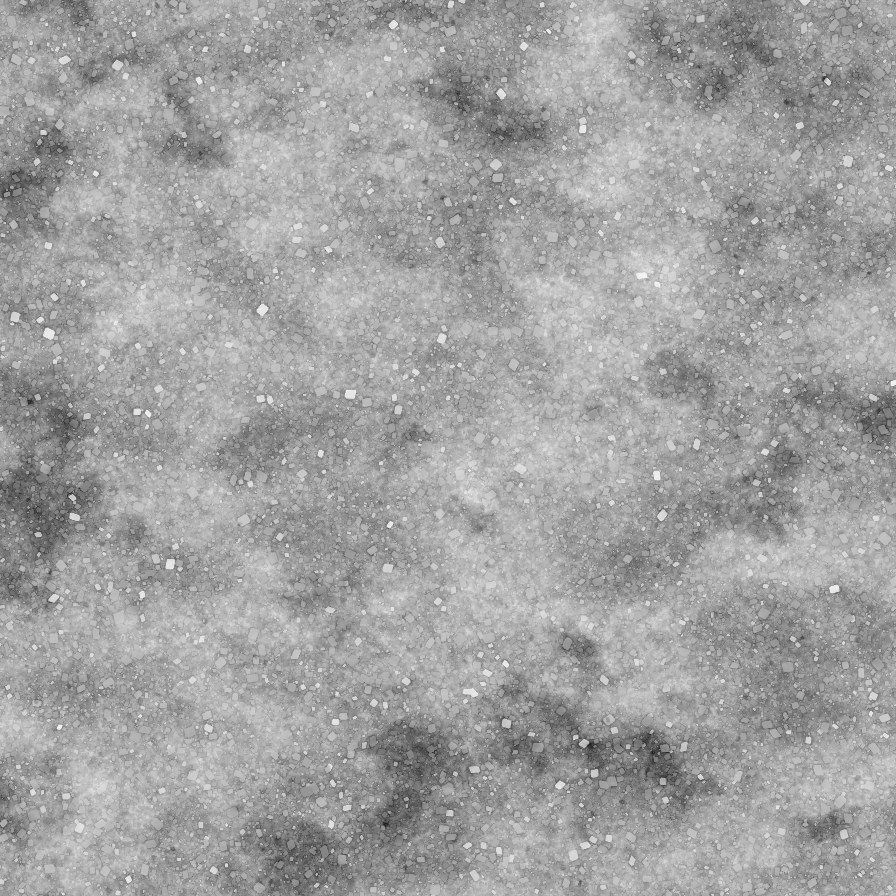
This texture is drawn by a WebGL 1 fragment shader. Its source:

```glsl
precision highp float;
// Weathered grey concrete: cloudy dust and dark stains from layered soft
// cellular noise, strewn with flat angular chips of stone in five sizes.
// Chips stand out in the dark areas and sink into the pale dust.
uniform vec2 u_resolution;

vec4 hash4(vec2 p) {
  vec4 q = fract(p.xyxy * vec4(0.1031, 0.1030, 0.0973, 0.1099));
  q += dot(q, q.wzxy + 33.33);
  return fract((q.xxyz + q.yzzw) * q.zywx);
}

mat2 rotation(float angle) {
  float c = cos(angle), s = sin(angle);
  return mat2(c, s, -s, c);
}

// Cellular noise whose random cell values blend softly into each other
float softCells(vec2 p) {
  vec2 base = floor(p);
  float sum = 0.0, total = 0.0;
  for (int j = -1; j <= 1; j++) {
    for (int i = -1; i <= 1; i++) {
      vec2 cell = base + vec2(float(i), float(j));
      vec4 rnd = hash4(cell);
      vec2 d = p - cell - rnd.xy;
      float weight = exp(-5.0 * dot(d, d));
      sum += weight * rnd.z;
      total += weight;
    }
  }
  return sum / total;
}

float clouds(vec2 p) {
  float sum = 0.0, amplitude = 0.5;
  for (int i = 0; i < 5; i++) {
    sum += amplitude * softCells(p);
    p = rotation(0.6) * p * 2.1 + 17.3;
    amplitude *= 0.6;
  }
  return sum / 1.153;
}

// One layer of chips: x = brightness, y = cover, z = contact shadow
vec3 chips(vec2 p, float share, float blur) {
  vec2 base = floor(p);
  vec3 layer = vec3(0.0);
  for (int j = -1; j <= 1; j++) {
    for (int i = -1; i <= 1; i++) {
      vec2 cell = base + vec2(float(i), float(j));
      vec4 rnd = hash4(cell + 31.7);
      vec4 form = hash4(cell + 83.1);
      vec2 d = rotation(6.283 * rnd.z) * (p - cell - 0.15 - 0.7 * rnd.xy);
      d.y *= 1.0 + 0.6 * form.x;
      // Two pairs of straight sides of random slant, with rounded corners
      float slant = form.w - 0.5;
      float facets = max(abs(d.x + slant * d.y), abs(1.1 * d.y - 0.6 * slant * d.x));
      float edge = max(0.87 * length(d + 0.06 * slant), facets) - mix(0.2, 0.39, form.y);
      float present = step(rnd.w, share);
      float cover = present * (1.0 - smoothstep(-blur, blur, edge));
      layer.x = mix(layer.x, form.z, cover);
      layer.y = max(layer.y, cover);
      layer.z = max(layer.z, present * (1.0 - smoothstep(0.0, 0.2, edge)));
    }
  }
  return layer;
}

void main() {
  vec2 uv = gl_FragCoord.xy / u_resolution.y;

  // Dust clouds, slightly stretched sideways, and darker damp stains
  float dust = clouds(uv * vec2(8.0, 11.5) + 4.0);
  float stain = smoothstep(0.53, 0.78, clouds(uv * vec2(8.0, 10.0) + 51.0));
  float ground = 0.648 + 0.44 * (dust - 0.5) - 0.20 * stain;

  // Powdery speckle
  float tone = ground + 0.16 * (softCells(uv * 150.0) - 0.5);
  tone += 0.13 * (softCells(uv * 310.0 + 9.0) - 0.5);

  // Chips, from fine grit up to the largest stones, each hiding what it covers
  float exposed = 1.0 - smoothstep(0.42, 0.68, dust);
  float visible = clamp(0.5 + 0.45 * exposed + 0.35 * stain, 0.0, 1.1);
  float scale = 235.0, share = 0.85;
  for (int i = 0; i < 5; i++) {
    float size = float(i) / 4.0;
    vec2 p = rotation(0.4 + float(i)) * uv * scale + 40.0 * float(i + 3);
    vec3 chip = chips(p, share, 0.6 * scale / u_resolution.y);
    float lift = mix(-0.10 + 0.10 * size, 0.15, chip.x) + 0.02 * size;
    lift += (0.06 + 0.14 * size) * smoothstep(0.8, 1.0, chip.x);
    tone -= 0.085 * visible * chip.z * (1.0 - chip.y);
    tone = mix(tone, ground + visible * lift, 0.9 * chip.y);
    scale *= 0.71;
    share *= 0.71;
  }

  // Sparse dark pits
  vec3 pit = chips(uv * 110.0 + 300.0, 0.02, 110.0 / u_resolution.y);
  tone -= 0.15 * pit.y * visible;

  gl_FragColor = vec4(vec3(clamp(tone, 0.12, 0.95)), 1.0);
}
```
